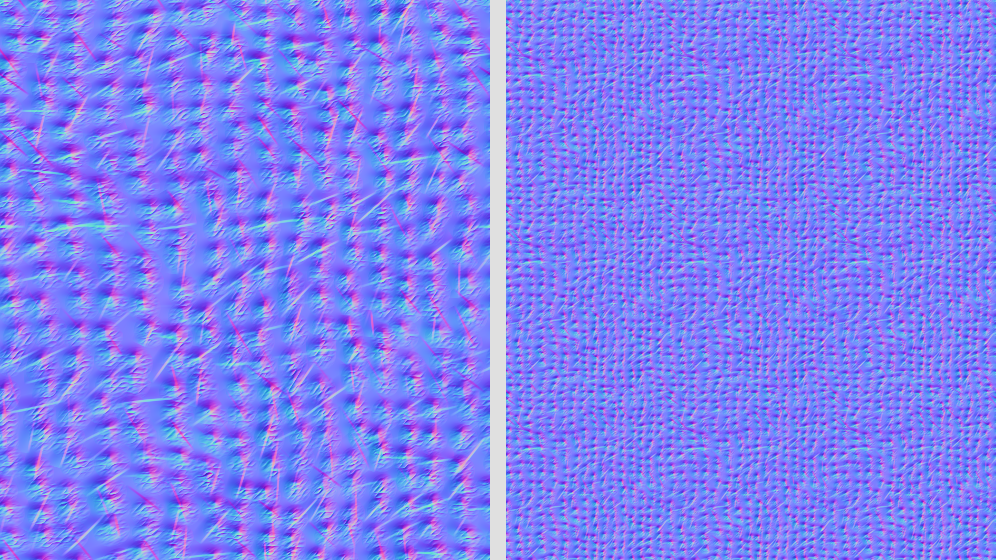
Left: one tile. Right: repeated 3 by 3.
Write a Shadertoy shader that draws this texture map.

```glsl
const float TAU = 6.28318;
const vec2 GRID = vec2(16.0, 23.0);      // whole knots per tile
const vec2 CRUMPLE = vec2(80.0, 115.0);  // fine noise cells per tile
const vec2 SWELL = vec2(8.0, 11.0);      // broad noise cells per tile

vec4 hash4(vec2 p, float seed) {
    vec4 h = fract((p.xyxy + seed) * vec4(0.1031, 0.1030, 0.0973, 0.1099));
    h += dot(h, h.wzxy + 33.33);
    return fract((h.xxyz + h.yzzw) * h.zywx);
}

// Value noise that wraps after a whole number of cells
float wrapNoise(vec2 p, vec2 period, float seed) {
    vec2 i = floor(p), f = p - i;
    f = f * f * f * (f * (f * 6.0 - 15.0) + 10.0);
    float a = hash4(mod(i, period), seed).x;
    float b = hash4(mod(i + vec2(1, 0), period), seed).x;
    float c = hash4(mod(i + vec2(0, 1), period), seed).x;
    float d = hash4(mod(i + vec2(1, 1), period), seed).x;
    return mix(mix(a, b, f.x), mix(c, d, f.x), f.y);
}

// Pointed knot, steep above and to the right, long below and to the left
float knot(vec2 d, float size) {
    vec2 s = d * vec2(d.x < 0.0 ? 0.8 : 1.7, d.y < 0.0 ? 1.0 : 1.5);
    float r = sqrt(dot(s, s) + 0.012);
    return size * pow(max(1.0 - r, 0.0), 3.0);
}

// Thin fold: slow rise on one side, sharp drop on the facing side
float crease(vec2 d, float facing, float halfLength, float size) {
    vec2 n = vec2(cos(facing), sin(facing));
    float across = dot(d, n);
    float along = dot(d, vec2(-n.y, n.x)) / halfLength;
    float taper = max(1.0 - along * along, 0.0);
    float profile = smoothstep(-0.5, 0.0, across) * (1.0 - smoothstep(0.0, 0.12, across));
    return size * taper * profile;
}

// Gentle periodic bending of the rows and columns
vec2 bend(vec2 uv) {
    return uv + vec2(0.018 * sin(TAU * (uv.x + 0.3)) + 0.008 * sin(TAU * (2.0 * uv.y - uv.x)),
                     0.012 * sin(TAU * (uv.y + 0.1)) + 0.007 * sin(TAU * (2.0 * uv.x + uv.y)));
}

// Relief of the cloth, measured in row heights
float relief(vec2 uv, vec2 cellSize) {
    uv = bend(uv);
    vec2 q = uv * GRID, base = floor(q);
    float h = 0.0, crumpled = 0.0;
    for (int y = -1; y <= 1; y++)
    for (int x = -1; x <= 1; x++) {
        vec2 cell = base + vec2(x, y);
        vec2 id = mod(cell, GRID);
        vec4 k = hash4(id, 3.7), c = hash4(id, 41.3);
        vec2 d = (q - cell - 0.5 - 0.44 * (k.xy - 0.5)) * cellSize;
        h += knot(d, mix(0.2, 0.42, k.z));
        crumpled += max(1.0 - length(d - vec2(0.08, -0.28)) / 0.65, 0.0);

        vec2 e = (q - cell - 0.5 - 0.44 * (c.xy - 0.5)) * cellSize;
        float facing = mix(-1.65, 1.0, c.z);
        float reach = mix(0.45, 1.0, k.w) * (1.0 + 0.4 * abs(sin(facing)));
        h += crease(e, facing, reach, 0.1 * c.w);
    }
    // Diagonal crumples below each knot, over a broad swell
    vec2 slanted = vec2(uv.x - uv.y, uv.y) * CRUMPLE;
    float fine = abs(wrapNoise(slanted, CRUMPLE, 7.1) - 0.5)
               + 0.4 * wrapNoise(slanted * 2.0, CRUMPLE * 2.0, 19.9);
    h += 0.13 * min(crumpled, 1.0) * fine;
    return h + 0.22 * wrapNoise(uv * SWELL, SWELL, 11.3);
}

void mainImage(out vec4 fragColor, in vec2 fragCoord) {
    vec2 uv = fragCoord / iResolution.xy;
    vec2 aspect = iResolution.xy / iResolution.y;
    vec2 cellSize = aspect * GRID.y / GRID;

    // Slopes by finite differences, encoded as a normal
    float eps = 0.001;
    float h = relief(uv, cellSize);
    float right = relief(uv + vec2(eps / aspect.x, 0.0), cellSize);
    float up = relief(uv + vec2(0.0, eps), cellSize);
    vec2 slope = vec2(right - h, up - h) / (eps * GRID.y);
    vec3 normal = normalize(vec3(-slope.x, slope.y, 1.0));
    fragColor = vec4(0.5 + 0.5 * normal, 1.0);
}
```
